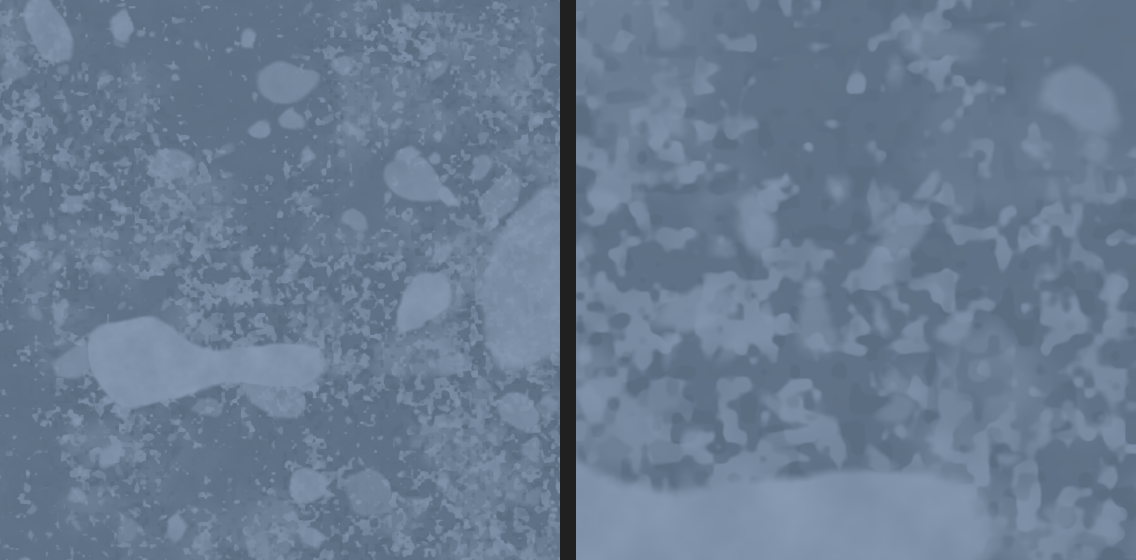
Left: the whole. Right: its middle third, enlarged.
A three.js fragment shader for this texture:

```glsl
// Blue-grey terrazzo-like stone: pale angular clasts in a dark, speckled matrix.
varying vec2 vUv;

const vec3 DARK_SLATE = vec3(0.357, 0.427, 0.507);
const vec3 PALE_BLUE = vec3(0.53, 0.60, 0.695);
const float TAU = 6.2831853;

float hash(vec2 p) {
  vec3 q = fract(vec3(p.xyx) * 0.1031);
  q += dot(q, q.yzx + 33.33);
  return fract((q.x + q.y) * q.z);
}

float noise(vec2 p) {
  vec2 cell = floor(p);
  vec2 f = fract(p);
  f = f * f * (3.0 - 2.0 * f);
  float low = mix(hash(cell), hash(cell + vec2(1.0, 0.0)), f.x);
  float high = mix(hash(cell + vec2(0.0, 1.0)), hash(cell + 1.0), f.x);
  return mix(low, high, f.y);
}

float fbm(vec2 p) {
  float sum = 0.0;
  float amplitude = 0.533;
  for (int i = 0; i < 4; i++) {
    sum += amplitude * noise(p);
    p = mat2(1.6, 1.2, -1.2, 1.6) * p + 17.3;
    amplitude *= 0.5;
  }
  return sum;
}

float smoothMax(float a, float b, float k) {
  float h = max(k - abs(a - b), 0.0) / k;
  return max(a, b) + 0.25 * h * h * k;
}

vec2 rotate(vec2 p, float angle) {
  float c = cos(angle);
  float s = sin(angle);
  return vec2(c * p.x - s * p.y, s * p.x + c * p.y);
}

// Approximate distance to a rounded, irregular polygon.
float clast(vec2 p, vec2 radii, float angle, float seed) {
  vec2 q = rotate(p, angle) / radii;
  float d = -1.0;
  for (int i = 0; i < 7; i++) {
    float k = float(i);
    float a = TAU * (k + 0.7 * hash(vec2(k, seed))) / 7.0;
    float reach = mix(0.68, 1.1, hash(vec2(seed, k + 9.0)));
    d = smoothMax(d, dot(q, vec2(cos(a), sin(a))) - reach, 0.3);
  }
  return d * min(radii.x, radii.y);
}

float fill(float d, float softness) {
  return 1.0 - smoothstep(-softness, softness, d);
}

// One jittered grid of clasts; returns their opacity.
float clastLayer(vec2 p, float cells, float density, float softness, float seed) {
  vec2 home = floor(p * cells);
  float cover = 0.0;
  for (int y = -1; y <= 1; y++) {
    for (int x = -1; x <= 1; x++) {
      vec2 id = home + vec2(float(x), float(y));
      vec2 key = id + seed;
      if (hash(key + 3.7) < density) {
        vec2 jitter = vec2(hash(key + 11.1), hash(key + 23.9));
        vec2 centre = (id + 0.2 + 0.6 * jitter) / cells;
        float size = mix(0.16, 0.31, hash(key + 41.3)) / cells;
        vec2 radii = size * vec2(1.15, mix(0.65, 1.0, hash(key + 57.7)));
        float turn = TAU * hash(key + 71.9);
        float d = clast(p - centre, radii, turn, 100.0 * hash(key + 83.1));
        cover = max(cover, fill(d, softness) * mix(0.5, 1.0, hash(key + 97.3)));
      }
    }
  }
  return cover;
}

void main() {
  vec2 p = vUv;
  vec2 wobble = vec2(fbm(p * 28.0), fbm(p * 28.0 + 50.0)) - 0.5;
  vec2 ragged = p + 0.022 * wobble;

  // Cloudy matrix, busiest across the middle.
  float band = exp(-pow((p.y - 0.52) / 0.27, 2.0));
  float busy = smoothstep(0.33, 0.68, fbm(p * 4.5 + 6.0) + 0.13 * band - 0.02);
  float haze = smoothstep(0.42, 0.7, fbm(p * 14.0 + 31.0));
  float tone = 0.05 + 0.09 * fbm(p * 35.0) + 0.36 * busy * haze;

  // Fine crumbs and dark pits.
  float grain = 0.6 * noise(p * 78.0) + 0.4 * noise(p * 155.0 + 9.0);
  float threshold = mix(0.72, 0.47, busy);
  float crumbs = smoothstep(threshold, threshold + 0.17, grain);
  tone = mix(tone, 0.5 + 0.4 * noise(p * 60.0 + 70.0), 0.85 * crumbs);
  tone -= 0.22 * busy * smoothstep(0.6, 0.85, noise(p * 110.0 + 40.0));

  // Scattered clasts, from small to large.
  float small = clastLayer(ragged, 30.0, 0.1 + 0.3 * busy, 0.003, 5.0);
  float medium = clastLayer(ragged, 12.0, 0.34, 0.004, 60.0);
  float large = clastLayer(p + 0.012 * wobble, 5.0, 0.42, 0.004, 130.0);
  float cover = max(max(0.8 * small, 0.9 * medium), large);

  // A waisted slab and a broad, faded block.
  vec2 s = p + 0.009 * wobble;
  float wideEnd = clast(s - vec2(0.26, 0.355), vec2(0.105, 0.09), 0.35, 4.0);
  float thinEnd = clast(s - vec2(0.48, 0.35), vec2(0.13, 0.053), 0.0, 8.0);
  float slab = fill(-smoothMax(-wideEnd, -thinEnd, 0.07), 0.004);
  float block = fill(clast(ragged - vec2(0.99, 0.5), vec2(0.14, 0.19), 0.2, 15.0), 0.008);
  cover = max(cover, max(slab, 0.8 * block));

  float stoneTone = 0.87 + 0.4 * (fbm(p * 24.0 + 80.0) - 0.5) + 0.1 * (grain - 0.5);
  tone = mix(tone, stoneTone, cover);
  gl_FragColor = vec4(mix(DARK_SLATE, PALE_BLUE, clamp(tone, 0.0, 1.05)), 1.0);
}
```
